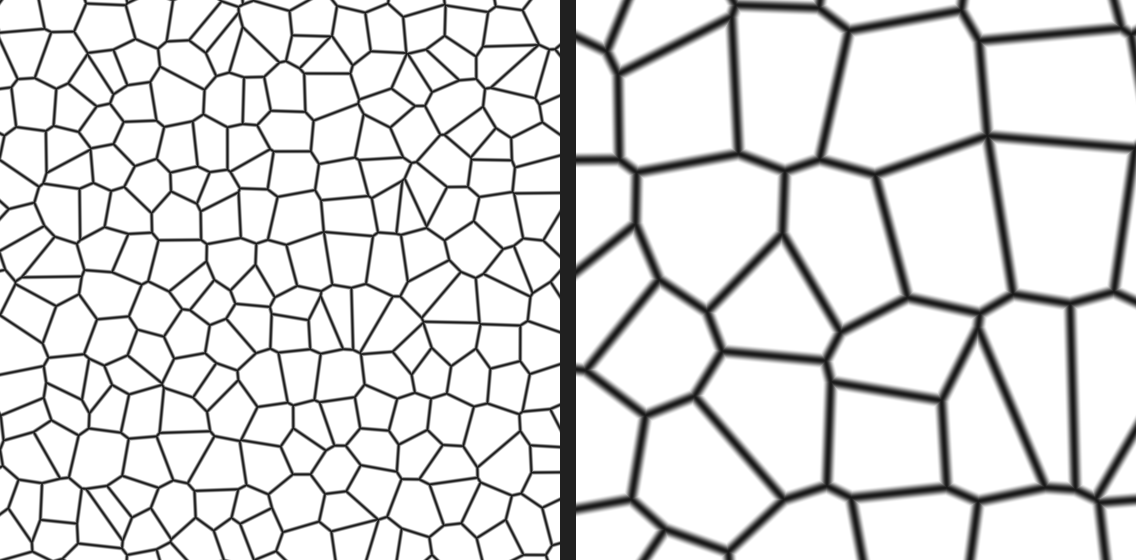
Left: the whole. Right: its middle third, enlarged.
This pattern is drawn by a WebGL 2 fragment shader. Its source:

```glsl
#version 300 es
precision highp float;
// Draws an irregular net of thin, soft dark lines around white Voronoi cells.

uniform vec2 u_resolution;
out vec4 fragColor;

vec2 hash22(vec2 p) {
    vec3 q = fract(p.xyx * vec3(0.1031, 0.1030, 0.0973));
    q += dot(q, q.yzx + 33.33);
    return fract((q.xx + q.yz) * q.zy);
}

// Jittered seed point of a grid cell
vec2 seedPoint(vec2 cell) {
    return cell + 0.5 + 0.86 * (hash22(cell + 57.0) - 0.5);
}

// Exact distance to the nearest border between two Voronoi cells
float borderDistance(vec2 p) {
    vec2 cell = floor(p);
    vec2 toNearest = vec2(0.0);
    float nearest = 1e3;

    // Find the closest seed
    for (int y = -2; y <= 2; y++) {
        for (int x = -2; x <= 2; x++) {
            vec2 toSeed = seedPoint(cell + vec2(x, y)) - p;
            float d = dot(toSeed, toSeed);
            if (d < nearest) {
                nearest = d;
                toNearest = toSeed;
            }
        }
    }

    // Measure to the bisectors with all other seeds
    float border = 1e3;
    for (int y = -3; y <= 3; y++) {
        for (int x = -3; x <= 3; x++) {
            vec2 toSeed = seedPoint(cell + vec2(x, y)) - p;
            vec2 between = toSeed - toNearest;
            if (dot(between, between) > 1e-5) {
                float d = dot(0.5 * (toSeed + toNearest), normalize(between));
                border = min(border, d);
            }
        }
    }
    return border;
}

void main() {
    vec2 uv = gl_FragCoord.xy / min(u_resolution.x, u_resolution.y);
    float paper = smoothstep(0.0, 0.072, borderDistance(uv * 14.0));
    fragColor = vec4(mix(vec3(0.1), vec3(1.0), paper), 1.0);
}
```
